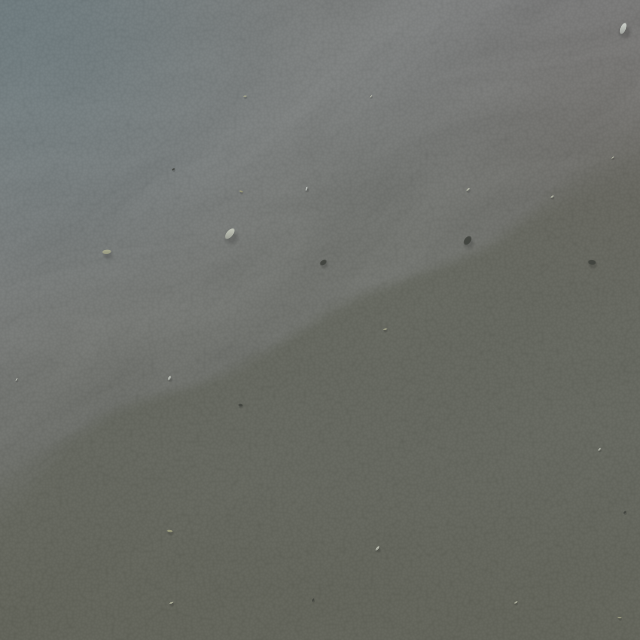
This texture is drawn by a Shadertoy shader. Its source:

```glsl
// Draws wet grey sand with a soft diagonal sheen, fine grain and scattered shell flecks.
#define DAMP_COLOR vec3(0.397, 0.406, 0.374)
#define FILM_COLOR vec3(0.438, 0.446, 0.428)
#define SHEEN_COLOR vec3(0.484, 0.495, 0.492)
#define EDGE_START 0.25
#define EDGE_SLOPE 0.50
#define CLOUD_AMOUNT 0.020
#define GRAIN_CELLS 210.0
#define GRAIN_AMOUNT 0.030
#define FLECK_CELLS 9.0
#define FLECK_CHANCE 0.30

vec2 hash2(vec2 p) {
    vec3 q = fract(p.xyx * vec3(0.1031, 0.1030, 0.0973));
    q += dot(q, q.yzx + 33.33);
    return fract((q.xx + q.yz) * q.zy);
}

mat2 turn(float angle) {
    float c = cos(angle), s = sin(angle);
    return mat2(c, -s, s, c);
}

// Distance to the nearest scattered point
float cellular(vec2 p) {
    vec2 cell = floor(p), f = fract(p);
    float nearest = 4.0;
    for (int y = -1; y <= 1; y++)
    for (int x = -1; x <= 1; x++) {
        vec2 o = vec2(x, y);
        vec2 d = o + hash2(cell + o) - f;
        nearest = min(nearest, dot(d, d));
    }
    return sqrt(nearest);
}

// Layered sines, each layer bending the next; about -1 to 1
float clouds(vec2 p) {
    float sum = 0.0, weight = 0.5;
    for (int i = 0; i < 5; i++) {
        p += 0.7 * sin(p.yx * 1.3 + float(i) * 1.9);
        sum += weight * sin(p.x) * cos(p.y + 0.8);
        p = turn(0.55) * p * 1.75 + 2.3;
        weight *= 0.62;
    }
    return sum;
}

// Base tone: damp sand, thin water film, then reflected sky
vec3 wetSand(vec2 uv) {
    vec2 along = turn(atan(EDGE_SLOPE)) * uv;
    float broad = clouds(along * vec2(7.0, 19.0) + 1.7);
    float streak = clouds(along * vec2(16.0, 65.0) + 8.1);
    float height = uv.y - EDGE_START - EDGE_SLOPE * uv.x
                 + 0.012 * sin(along.x * 15.0) + 0.010 * broad + 0.003 * streak;
    float softness = 0.018 + 0.08 * smoothstep(0.82, 1.0, uv.x)
                   + 0.05 * smoothstep(0.12, 0.0, uv.x);
    float film = smoothstep(-softness, softness, height);
    float sheen = smoothstep(0.0, 0.40, height);

    vec3 color = mix(DAMP_COLOR, FILM_COLOR, film);
    color = mix(color, SHEEN_COLOR, sheen);
    float calm = mix(1.0, 0.45, smoothstep(0.35, 0.7, height));
    color += CLOUD_AMOUNT * (broad + 0.3 * streak) * mix(0.22, calm, film);

    // Browner foot, blue upper left, warm upper right
    color -= vec3(0.010, 0.012, 0.018) * smoothstep(0.35, 0.0, uv.y);
    float blue = smoothstep(0.55, 0.0, length(uv - vec2(0.0, 1.0)));
    color += blue * vec3(-0.045, -0.008, 0.008);
    float warm = smoothstep(0.5, 0.0, length(uv - vec2(1.0, 0.9)));
    return color + warm * vec3(0.006, -0.006, -0.002);
}

// Pale shells and dark crumbs, denser toward the lower right
vec3 addFlecks(vec3 color, vec2 uv) {
    vec2 cell = floor(uv * FLECK_CELLS);
    vec2 pick = hash2(cell + 17.0), look = hash2(cell + 53.0);
    vec2 center = (cell + 0.2 + 0.6 * hash2(cell + 91.0)) / FLECK_CELLS;
    float density = FLECK_CHANCE * (0.55 + 0.9 * center.x * (1.4 - center.y));
    if (pick.x > density) return color;

    float size = mix(0.0022, 0.0095, pow(pick.y, 4.0));
    float blur = max(0.0015, 1.0 / iResolution.y);
    vec2 d = turn(look.x * 1.6 - 0.2) * (uv - center);
    d.y *= 1.3 + 1.2 * look.y;
    d.x += 0.25 * d.y;
    float body = smoothstep(blur, -blur, length(d) - size);
    vec2 below = uv - center + vec2(-0.3, 0.7) * size;
    float shade = smoothstep(size * 1.6, size * 0.5, length(below));
    vec3 shell = mix(vec3(0.66, 0.66, 0.50), vec3(0.82, 0.84, 0.82), look.x);
    shell *= 0.92 + 0.12 * clamp((uv.y - center.y) / size, -1.0, 1.0);
    vec3 crumb = vec3(0.25, 0.26, 0.24);

    color *= 1.0 - 0.14 * shade;
    return mix(color, look.y < 0.35 ? crumb : shell, body * 0.9);
}

void mainImage(out vec4 fragColor, in vec2 fragCoord) {
    vec2 uv = fragCoord / iResolution.xy;
    vec3 color = wetSand(uv);

    // Fine grain over a weaker, coarser mottling
    float grain = 0.5 - cellular(uv * GRAIN_CELLS);
    float mottle = 0.5 - cellular(uv * GRAIN_CELLS * 0.4 + 7.0);
    color += GRAIN_AMOUNT * (grain + 0.35 * mottle);

    fragColor = vec4(addFlecks(color, uv), 1.0);
}
```
